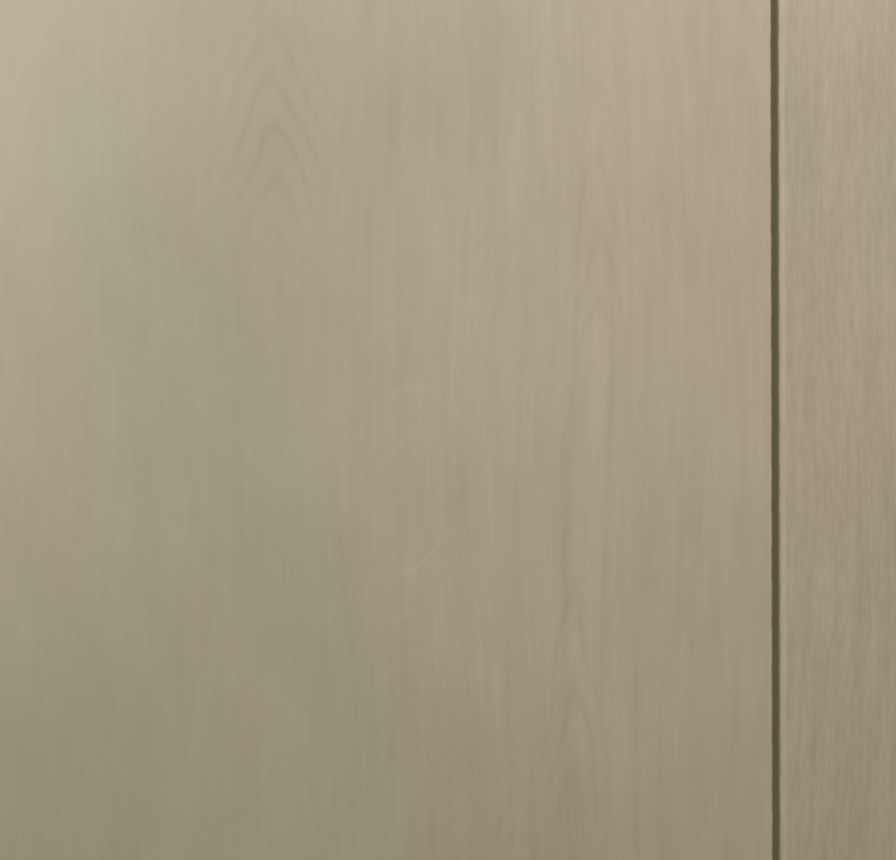
This texture is drawn by a WebGL 1 fragment shader. Its source:

```glsl
precision highp float;
// Pale grey-beige wood panel: faint vertical grain, soft arches and one dark groove.

uniform vec2 u_resolution;

const vec3 WOOD_LIGHT = vec3(0.718, 0.676, 0.584);
const vec3 WOOD_DARK = vec3(0.570, 0.538, 0.446);
const vec3 GROOVE_COLOR = vec3(0.335, 0.315, 0.225);
const vec3 WARM_TINT = vec3(0.013, -0.004, -0.004);
const float GROOVE_X = 0.8655;
const float GROOVE_HALF_WIDTH = 0.0045;
const float GROOVE_TILT = -0.002;
const float EDGE_LIGHT = 0.035;
const float STREAK_DEPTH = 0.017;
const float PORE_DEPTH = 0.020;
const float MOTTLE_DEPTH = 0.009;
const float ARCH_DEPTH = 0.021;
const float FLECK_LIGHT = 0.020;
const int FLECK_COUNT = 7;

vec2 hash2(vec2 p) {
  return fract(sin(vec2(dot(p, vec2(127.1, 311.7)), dot(p, vec2(269.5, 183.3)))) * 4375.85);
}

// Cellular noise: distance to the nearest scattered point.
float cellular(vec2 p) {
  vec2 cell = floor(p);
  float nearest = 2.0;
  for (int j = -1; j <= 1; j++) {
    for (int i = -1; i <= 1; i++) {
      vec2 neighbor = cell + vec2(float(i), float(j));
      nearest = min(nearest, length(neighbor + hash2(neighbor) - p));
    }
  }
  return nearest;
}

// Layered sines: slow drift, roughly -1 to 1.
float drift(vec2 p) {
  float sum = 0.0;
  float weight = 0.5;
  for (int i = 0; i < 4; i++) {
    sum += weight * sin(p.x + 1.7 * sin(p.y + float(i))) * cos(p.y * 0.8 + 0.6 * p.x);
    p = mat2(1.5, 0.7, -0.7, 1.5) * p + 2.3;
    weight *= 0.6;
  }
  return sum;
}

float bell(float x, float width) {
  return exp(-x * x / (width * width));
}

// Nested pointed arches around an axis, fading away from their center.
float arches(vec2 p, vec2 center, vec2 extent, float slope, float spacing) {
  vec2 d = p - center;
  d.x += 0.004 * sin(d.y * 31.0);
  float height = d.y + slope * (sqrt(d.x * d.x + 0.00012) - 0.011);
  float line = pow(0.5 + 0.5 * cos(6.2832 * height / spacing + drift(p * 14.0)), 3.0);
  return line * bell(d.x, extent.x) * bell(d.y, extent.y);
}

// Thin pale curved marks across the grain.
float flecks(vec2 p) {
  float sum = 0.0;
  for (int i = 0; i < FLECK_COUNT; i++) {
    float n = float(i);
    vec2 rnd = hash2(vec2(n, 4.0));
    vec2 d = p - vec2(0.42 + 0.07 * rnd.x, 0.22 + 0.065 * n);
    float curve = d.y - 0.55 * d.x - 0.008 * sin(d.x * 70.0 + 6.0 * rnd.y);
    sum += bell(curve, 0.0035) * bell(d.x, 0.022 + 0.014 * rnd.y) * (0.35 + 0.65 * rnd.x);
  }
  return sum;
}

void main() {
  vec2 p = gl_FragCoord.xy / u_resolution;
  float pixel = 1.0 / u_resolution.x;
  float grooveOffset = p.x - GROOVE_X - GROOVE_TILT * (p.y - 0.5);
  float side = smoothstep(-pixel, pixel, grooveOffset);

  // Broad shading, lighter at the top and along the left edge.
  float light = 0.07 + 0.84 * p.y + 0.20 * bell(p.x, 0.14) * (0.25 + 0.75 * p.y);
  light += 0.11 * drift(p * vec2(5.0, 4.0)) - 0.12 * side;
  light -= 0.12 * bell(p.x - 0.12, 0.14) * bell(p.y - 0.14, 0.16);
  vec3 color = mix(WOOD_DARK, WOOD_LIGHT, clamp(light, 0.0, 1.1));
  color += WARM_TINT * (smoothstep(0.15, 0.75, p.x) - 0.5 + 0.4 * drift(p * vec2(9.0, 3.0) + 5.0));
  color += MOTTLE_DEPTH * drift(p * vec2(34.0, 15.0) + 9.0);

  // Long streaks and short pores, wavering sideways.
  vec2 grain = p + vec2(0.006 * sin(p.y * 7.0 + p.x * 9.0), 0.0);
  float streak = cellular(grain * vec2(46.0, 3.0)) - 0.45;
  float fine = cellular(grain * vec2(125.0, 7.0) + 17.0) - 0.45;
  float pores = cellular(grain * vec2(190.0, 40.0) + 31.0) - 0.45;
  float grainZone = 0.35 + 0.65 * smoothstep(0.25, 0.6, p.x);
  color -= STREAK_DEPTH * grainZone * (streak + 0.6 * fine);
  color -= PORE_DEPTH * mix(0.45, 1.5, side) * (pores + 0.5 * fine);

  // Arched figure at the upper left and a narrow heart streak right of center.
  float figure = arches(p, vec2(0.305, 0.85), vec2(0.055, 0.12), 2.6, 0.058);
  figure += arches(p, vec2(0.640, 0.20), vec2(0.028, 0.17), 7.0, 0.105);
  figure += 0.8 * arches(p, vec2(0.667, 0.73), vec2(0.026, 0.18), 6.0, 0.085);
  float heart = bell(grain.x - 0.638, 0.004) + 0.8 * bell(grain.x - 0.679, 0.004);
  figure += 0.7 * heart * bell(p.y - 0.5, 0.24);
  color -= ARCH_DEPTH * figure * (1.0 - side);
  color += vec3(1.0, 0.85, 0.45) * 0.014 * bell(grain.x - 0.660, 0.013) * bell(p.y - 0.48, 0.28);
  color += FLECK_LIGHT * flecks(p);

  // Groove with a soft shadowed wall and a pale right lip.
  float rough = 0.00015 * (sin(p.y * 95.0) + sin(p.y * 233.0));
  float gap = abs(grooveOffset + rough) - GROOVE_HALF_WIDTH;
  color += EDGE_LIGHT * bell(grooveOffset - 0.0092, 0.003);
  float cut = 1.0 - smoothstep(-pixel - 0.0005, pixel + 0.0005, gap);
  vec3 wall = GROOVE_COLOR + 0.09 * smoothstep(0.001, GROOVE_HALF_WIDTH, grooveOffset) + 0.03 * p.y;
  color = mix(color, wall, cut);

  gl_FragColor = vec4(color, 1.0);
}
```
